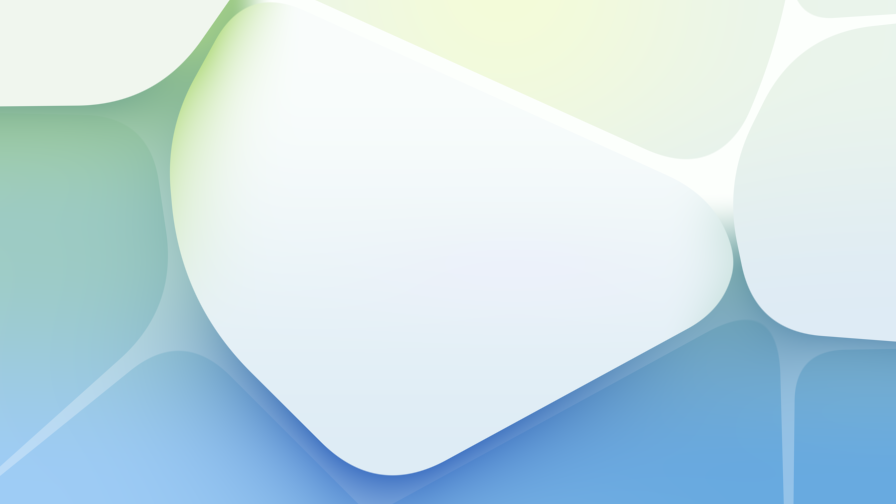
Reproduce this background procedurally as a WebGL 1 fragment shader.

```glsl
precision highp float;
// Pale rounded panels float above a green-to-blue layer of sunken cells.
// Each cell is a smooth intersection of half planes on a 16 x 9 canvas;
// its signed distance also drives the soft shadows and inner glow.

#define CANVAS vec2(16.0, 9.0)
#define ROUNDING 1.15
#define SHADOW_REACH 0.75
#define GAP_LIGHT 0.30
#define GLOW_REACH 0.65
#define LEAF vec3(0.70, 0.86, 0.50)
#define SHADE_TOP vec3(0.38, 0.60, 0.55)
#define SHADE_LOW vec3(0.22, 0.42, 0.75)

uniform vec2 u_resolution;

// Signed distance to a line; the inside lies left of the path a -> b.
float side(vec2 p, vec2 a, vec2 b) {
  vec2 d = normalize(b - a);
  return dot(p - a, vec2(d.y, -d.x));
}

// Intersection of two regions with a rounded corner of size k.
float corner(float a, float b, float k) {
  float h = max(k - abs(a - b), 0.0);
  return max(a, b) + 0.25 * h * h / k;
}

float centerPanel(vec2 p) {
  float d = side(p, vec2(2.96, 6.6), vec2(3.16, 4.31));
  d = corner(d, side(p, vec2(4.3, 9.1), vec2(2.92, 6.6)), 0.6);
  d = corner(d, side(p, vec2(3.75, 3.08), vec2(6.04, 0.80)), ROUNDING);
  d = corner(d, side(p, vec2(8.33, 0.98), vec2(12.5, 3.25)), 1.35);
  d = corner(d, side(p, vec2(13.15, 3.8), vec2(13.1, 5.0)), 0.9);
  return corner(d, side(p, vec2(11.67, 5.98), vec2(5.2, 8.92)), ROUNDING);
}

float leftPanel(vec2 p) {
  return corner(side(p, vec2(0.0, 7.1), vec2(2.0, 7.12)),
                side(p, vec2(3.12, 7.6), vec2(4.1, 9.0)), ROUNDING);
}

float topPanel(vec2 p) {
  float d = corner(side(p, vec2(5.63, 9.0), vec2(11.25, 6.46)),
                   side(p, vec2(13.15, 6.5), vec2(13.8, 7.85)), 1.4);
  return corner(d, side(p, vec2(13.92, 8.1), vec2(14.05, 9.0)), 0.5);
}

float cornerPanel(vec2 p) {
  return corner(side(p, vec2(14.16, 9.2), vec2(14.25, 8.8)),
                side(p, vec2(14.9, 8.68), vec2(16.0, 8.75)), 0.6);
}

float rightPanel(vec2 p) {
  float d = corner(side(p, vec2(13.87, 7.65), vec2(13.1, 6.1)),
                   side(p, vec2(12.98, 5.55), vec2(13.32, 3.9)), 0.7);
  d = corner(d, side(p, vec2(16.0, 8.58), vec2(14.9, 8.46)), ROUNDING);
  return corner(d, side(p, vec2(14.3, 3.03), vec2(16.0, 2.9)), ROUNDING);
}

// Union of the four sunken cells.
float sunkenCells(vec2 p) {
  float left = corner(side(p, vec2(1.9, 6.94), vec2(0.0, 6.98)),
                      side(p, vec2(3.08, 4.1), vec2(2.77, 6.2)), ROUNDING);
  left = corner(left, side(p, vec2(0.0, 0.67), vec2(2.6, 3.0)), ROUNDING);
  float low = corner(side(p, vec2(2.5, 2.52), vec2(0.0, 0.5)),
                     side(p, vec2(6.25, 0.15), vec2(3.96, 2.44)), 1.2);
  float middle = corner(side(p, vec2(12.5, 3.0), vec2(7.08, 0.04)),
                        side(p, vec2(13.98, 0.6), vec2(13.93, 2.5)), 1.3);
  float right = corner(side(p, vec2(16.0, 2.77), vec2(14.8, 2.75)),
                       side(p, vec2(14.19, 1.9), vec2(14.17, 0.0)), 0.9);
  return min(min(left, low), min(middle, right));
}

float fill(float d) {
  float edge = 0.8 * CANVAS.y / u_resolution.y;
  return 1.0 - smoothstep(-edge, edge, d);
}

float shadow(float d, float reach) {
  return exp(-max(d, 0.0) / reach);
}

void main() {
  vec2 p = gl_FragCoord.xy / u_resolution * CANVAS;
  float center = centerPanel(p), left = leftPanel(p), right = rightPanel(p);

  // Sunken layer: green above, blue below, deeper toward the right.
  vec3 low = mix(vec3(0.62, 0.80, 0.96), vec3(0.41, 0.67, 0.88), smoothstep(1.0, 14.0, p.x));
  vec3 color = mix(low, vec3(0.62, 0.80, 0.77), smoothstep(0.3, 4.8, p.y));
  color = mix(color, LEAF, 0.9 * smoothstep(4.8, 8.8, p.y));
  color = mix(color, vec3(1.0), GAP_LIGHT * (1.0 - fill(sunkenCells(p))) * smoothstep(8.0, 5.0, p.y));

  // Shadows cast by the raised panels.
  vec3 shade = mix(SHADE_LOW, SHADE_TOP, smoothstep(0.5, 6.0, p.y));
  float depth = mix(0.9, 0.3, smoothstep(1.0, 4.5, p.y));
  color = mix(color, shade, depth * shadow(center, SHADOW_REACH));
  color = mix(color, shade, 0.6 * shadow(left, 0.5) * smoothstep(8.5, 7.0, p.y));
  color = mix(color, shade, 0.65 * shadow(right, 0.6));

  // White channels between the upper panels.
  float white = smoothstep(4.1, 5.6, p.y) * smoothstep(4.1, 4.9, p.x);
  color = mix(color, vec3(0.99, 1.0, 0.99), white);

  // Plain raised panels, with a warm light at the top.
  vec3 panel = mix(vec3(0.87, 0.92, 0.96), vec3(0.915, 0.955, 0.925), smoothstep(3.0, 8.0, p.y));
  float warm = exp(-dot(p - vec2(9.0, 9.3), p - vec2(9.0, 9.3)) / 12.0);
  vec3 upper = mix(panel, vec3(0.955, 0.985, 0.85), warm);
  color = mix(color, upper, fill(min(topPanel(p), min(cornerPanel(p), right))));
  color = mix(color, vec3(0.94, 0.965, 0.935), fill(left));

  // Central panel, its faint lilac light and the green glow at its sides.
  vec3 face = mix(vec3(0.87, 0.925, 0.96), vec3(0.975, 0.99, 0.985), smoothstep(0.5, 8.0, p.y));
  vec2 lilac = (p - vec2(9.2, 4.1)) / vec2(2.5, 0.8);
  face = mix(face, vec3(0.93, 0.93, 0.99), 0.45 * exp(-dot(lilac, lilac)));
  float glow = exp(min(center, 0.0) / GLOW_REACH);
  float leftGlow = smoothstep(5.4, 3.6, p.x) * smoothstep(2.8, 8.5, p.y);
  float rightGlow = 0.3 * smoothstep(11.8, 13.1, p.x) * smoothstep(6.0, 4.6, p.y);
  face = mix(face, LEAF, 0.9 * glow * leftGlow);
  face = mix(face, vec3(0.60, 0.78, 0.72), glow * rightGlow);
  color = mix(color, face, fill(center));

  gl_FragColor = vec4(color, 1.0);
}
```
